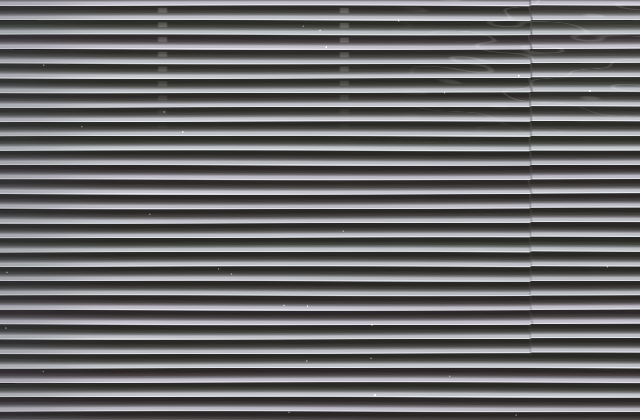
This texture is drawn by a Shadertoy shader. Its source:

```glsl
// Horizontal metal louvre blind: shaded slats with a vertical seam, faint brackets and light wear.

const float SLATS = 28.98;        // slats over the canvas height
const float FIRST_EDGE = 0.0165;  // lower edge of the top slat, from the top
const float SEAM_X = 0.829;       // seam position across the width
const float SEAM_END = 0.847;     // seam end, from the top

const vec3 GAP = vec3(0.165, 0.157, 0.148);
const vec3 SHADE = vec3(0.27, 0.26, 0.25);
const vec3 STEEL = vec3(0.42, 0.42, 0.43);
const vec3 SILVER = vec3(0.75, 0.75, 0.78);
const vec3 LIP = vec3(0.88, 0.89, 0.92);

float hash(vec2 p) {
    return fract(sin(dot(p, vec2(127.1, 311.7))) * 4375.85);
}

// Soft band of a given half width around zero
float band(float d, float halfWidth, float blur) {
    return 1.0 - smoothstep(halfWidth - blur, halfWidth + blur, abs(d));
}

// Layered sines, roughly -1 to 1
float waves(vec2 p) {
    return 0.5 * sin(p.x + 1.7 * sin(p.y)) + 0.3 * sin(2.3 * p.x - 1.9 * p.y)
         + 0.2 * sin(4.7 * p.y + 3.1 * p.x);
}

// Sparse cellular dots: one candidate in each cell
float specks(vec2 p, float density, float radius, float blur) {
    vec2 cell = floor(p);
    vec2 centre = 0.2 + 0.6 * vec2(hash(cell + 3.1), hash(cell + 8.7));
    float present = step(1.0 - density, hash(cell));
    return present * (1.0 - smoothstep(radius, radius + blur, length(p - cell - centre)));
}

// Slat section: t runs down from the edge of the slat above to its own edge
vec3 slatProfile(float t, float pixel) {
    vec3 color = mix(GAP, SHADE, smoothstep(0.18, 0.46, t));
    color = mix(color, STEEL, smoothstep(0.43, 0.58, t));
    color = mix(color, SILVER, smoothstep(0.55, 0.75, t));
    color = mix(color, LIP, smoothstep(0.78, 0.92, t));
    color -= 0.07 * band(t - 0.86, 0.025, 0.03);
    return mix(color, GAP, smoothstep(1.0 - pixel, 1.0, t));
}

// Mounting brackets glimpsed in the gaps, fading downwards
float brackets(float x, float t, float down) {
    float glow = 0.0;
    for (int i = 0; i < 2; i++) {
        float centre = 0.254 + 0.284 * float(i);
        glow += band(x - centre, 0.007, 0.002);
    }
    return glow * band(t - 0.3, 0.17, 0.06) * (1.0 - smoothstep(0.08, 0.36, down));
}

// Vertical joint that leans on a few slats
float seam(float x, float t, float row, float down, float pixel) {
    float lean = hash(vec2(row, 5.0)) > 0.8 ? 0.005 : 0.0008;
    float centre = SEAM_X + (t - 0.5) * lean + 0.001 * sin(row * 1.9);
    float strength = mix(0.65, 0.3, smoothstep(0.1, 0.7, down));
    return strength * band(x - centre, 0.0008, pixel) * step(down, SEAM_END);
}

void mainImage(out vec4 fragColor, in vec2 fragCoord) {
    vec2 uv = fragCoord / iResolution.xy;
    float aspect = iResolution.x / iResolution.y;
    vec2 p = vec2(uv.x * aspect, uv.y);
    float pixel = 1.0 / iResolution.y;
    float down = 1.0 - uv.y;

    // Slat coordinates, slightly bowed and stepped at the seam
    float rightPanel = smoothstep(SEAM_X - pixel, SEAM_X + pixel, uv.x);
    float upper = 1.0 - smoothstep(0.0, 0.4, down);
    float phase = (down - FIRST_EDGE) * SLATS + 0.5 * pixel * SLATS;
    float row = floor(phase + 0.04);
    phase += 0.035 * sin(uv.x * 5.0 + row * 0.7) + 0.05 * rightPanel * step(down, SEAM_END);
    row = floor(phase);
    float t = fract(phase);

    vec3 color = slatProfile(t, pixel * SLATS);
    float lit = smoothstep(0.45, 0.85, t);

    // Tint and brightness differ from slat to slat
    float tint = hash(vec2(row, 2.0)) - 0.5;
    color += tint * vec3(0.014, -0.014, 0.014);
    color *= 1.0 + 0.06 * (hash(vec2(row, 9.0)) - 0.5);

    // Cooler, flatter light on the left side
    float leftSide = 1.0 - smoothstep(0.0, 0.2, uv.x);
    color *= 1.0 - 0.13 * leftSide * lit;
    color += leftSide * (1.0 - lit) * vec3(0.02, 0.025, 0.04);

    // Dusty gaps and brackets near the top
    color += 0.035 * upper * (1.0 - lit) * (0.4 + rightPanel);
    color += 0.15 * brackets(uv.x, t, down);

    // Curved scuffs at the upper right
    float scuffArea = smoothstep(0.6, 0.72, uv.x) * smoothstep(0.66, 0.78, uv.y);
    float scuff = band(waves(p * vec2(9.0, 34.0)), 0.05, 0.05);
    color += 0.1 * scuff * scuffArea * (1.0 - 0.7 * lit);

    // The joint is dark on metal and pale in the gaps
    vec3 seamColor = mix(vec3(0.36, 0.35, 0.35), vec3(0.2), lit);
    color = mix(color, seamColor, seam(uv.x, t, row, down, pixel));

    // Fine brushed grain and stray specks
    color += 0.008 * waves(vec2(p.x * 40.0, p.y * 700.0));
    color += 0.25 * specks(p * 24.0, 0.035, 0.03, 0.04);

    fragColor = vec4(clamp(color, 0.0, 1.0), 1.0);
}
```
